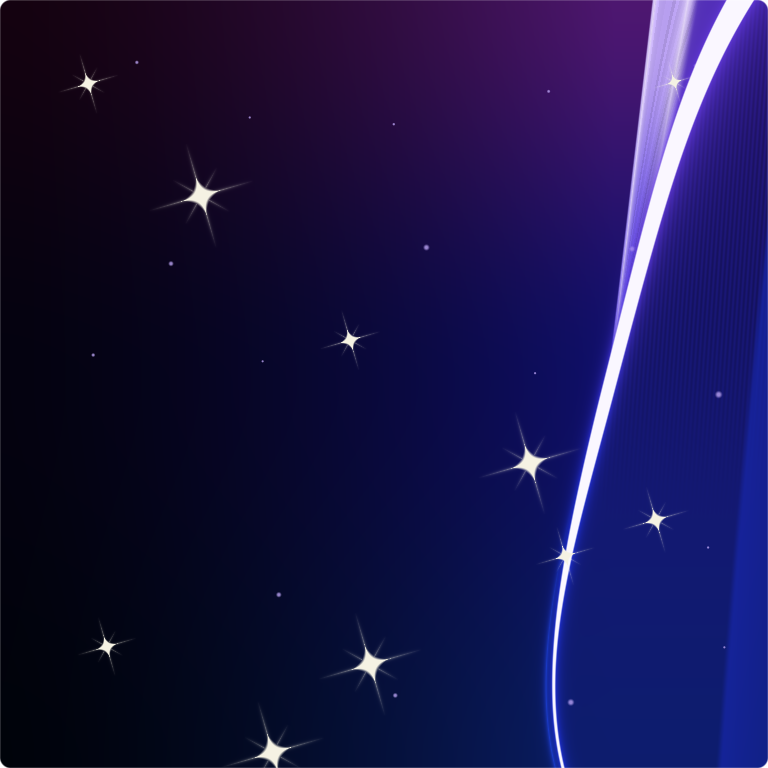
This background is drawn by a three.js fragment shader. Its source:

```glsl
#define STAR_COUNT 10
#define STAR_TILT 0.28
#define DUST_CELLS 5.0
#define DUST_CHANCE 0.6
#define STRIPE_FREQ 1140.0
#define CORNER_RADIUS 0.014
#define IVORY vec3(0.96, 0.95, 0.89)
#define LAVENDER vec3(0.73, 0.64, 0.95)
#define VIOLET vec3(0.38, 0.22, 0.86)
#define ROYAL_BLUE vec3(0.09, 0.15, 0.66)

varying vec2 vUv;

float hash(vec2 p) {
  vec3 q = fract(vec3(p.xyx) * 0.1031);
  q += dot(q, q.yzx + 33.33);
  return fract((q.x + q.y) * q.z);
}

// Night sky: dark on the left, blue and purple on the right
vec3 sky(vec2 p) {
  float low = smoothstep(0.0, 0.5, p.y);
  float high = smoothstep(0.5, 1.05, p.y);
  vec3 west = mix(vec3(0.0, 0.01, 0.04), vec3(0.015, 0.008, 0.06), low);
  west = mix(west, vec3(0.08, 0.008, 0.06), high);
  vec3 east = mix(vec3(0.04, 0.12, 0.42), vec3(0.06, 0.06, 0.42), low);
  east = mix(east, vec3(0.31, 0.09, 0.44), high);
  return mix(west, east, pow(min(p.x / 0.8, 1.0), 1.5));
}

// Horizontal position of the bright beam at height y
float beamCenter(float y) {
  return 0.733 + y * (-0.241 + y * (1.379 + y * (-1.706 + y * 0.799)));
}

float beamHalfWidth(float y) {
  return 0.002 + 0.006 * smoothstep(0.1, 0.5, y) + 0.010 * pow(y, 4.0);
}

// Striped veil on the right and the blue sash beyond it
vec3 addVeil(vec3 color, vec2 p, float offset, float px) {
  float inside = smoothstep(-px, px, offset);
  float stripe = 0.5 + 0.5 * cos((p.x - 0.07 * p.y) * STRIPE_FREQ);
  float striped = smoothstep(0.3, 0.65, p.y);
  vec3 veil = mix(vec3(0.05, 0.11, 0.43), vec3(0.13, 0.08, 0.49), p.y);
  veil *= 1.0 - 0.25 * striped * stripe;
  color = mix(color, veil, 0.85 * inside);

  float sash = p.x - (0.935 + 0.07 * p.y + 0.03 * p.y * p.y);
  float sashFade = 0.75 * exp(-max(sash, 0.0) * 9.0);
  color = mix(color, ROYAL_BLUE, sashFade * smoothstep(-0.004, 0.006, sash));

  float glow = exp(-max(offset, 0.0) / (0.012 + 0.035 * p.y * p.y));
  return mix(color, VIOLET, inside * glow * smoothstep(0.35, 1.0, p.y));
}

// Fine lavender threads fanning out to the left of the beam
vec3 addFan(vec3 color, vec2 p, float offset, float px) {
  float edge = p.x - (0.732 + 0.118 * p.y);
  float inside = smoothstep(-px, px, edge) * smoothstep(px, -px, offset);
  inside *= smoothstep(0.50, 0.56, p.y);
  float along = edge / max(edge - offset, 0.001);
  float thread = hash(vec2(floor(along * 26.0), 7.0));
  float bright = smoothstep(0.006, -0.006, p.x - (0.728 + 0.177 * p.y));
  vec3 fan = mix(vec3(0.36, 0.27, 0.88), LAVENDER, smoothstep(0.6, 0.95, p.y));
  fan = mix(VIOLET * 0.85, fan * (0.82 + 0.3 * thread), bright);
  float rim = exp(-abs(edge - 0.003) / 0.003);
  float fold = exp(-abs(p.x - (0.719 + 0.177 * p.y)) / 0.005);
  fan = mix(fan, vec3(0.96, 0.93, 1.0), max(rim, fold * p.y) * 0.8);
  return mix(color, fan, inside * 0.95);
}

// White beam with a blue fringe
vec3 addBeam(vec3 color, float y, float offset, float px) {
  float halfWidth = beamHalfWidth(y);
  float reach = abs(offset) - halfWidth;
  float lower = 1.0 - smoothstep(0.3, 0.75, y);
  float fringe = exp(-max(reach, 0.0) / 0.006);
  color = mix(color, mix(VIOLET, vec3(0.13, 0.2, 0.92), lower), fringe * 0.75);
  float sideLine = exp(-abs(offset + 0.010) / 0.0025) * (1.0 - smoothstep(0.1, 0.4, y));
  color = mix(color, vec3(0.12, 0.27, 0.9), sideLine * 0.7);
  return mix(color, vec3(0.98, 0.97, 1.0), smoothstep(px, -px, reach));
}

float ray(vec2 q, float reach, float width) {
  return max(0.0, 1.0 - abs(q.x) / reach) * exp(-abs(q.y) / width);
}

// Tilted star: pinched body, four long rays and four short ones
float star(vec2 p, float arm, float px) {
  float c = cos(STAR_TILT), s = sin(STAR_TILT);
  vec2 q = mat2(c, -s, s, c) * p / arm;
  vec2 d = vec2(q.x + q.y, q.y - q.x) * 0.7071;
  float width = max(0.018, 0.6 * px / arm);
  float rays = max(ray(q, 1.0, width), ray(q.yx, 1.0, width));
  float shortRays = max(ray(d, 0.6, width), ray(d.yx, 0.6, width));
  vec2 root = sqrt(abs(q));
  float body = smoothstep(0.74, 0.58, root.x + root.y);
  return max(body, max(rays * 0.75, shortRays * 0.55));
}

// Faint round specks, at most one in each cell
float dust(vec2 p) {
  vec2 cell = floor(p * DUST_CELLS);
  vec2 spot = 0.1 + 0.8 * vec2(hash(cell + 3.1), hash(cell + 17.7));
  float radius = mix(0.002, 0.006, hash(cell + 41.3));
  float dist = length(fract(p * DUST_CELLS) - spot) / DUST_CELLS;
  return step(hash(cell + 9.2), DUST_CHANCE) * smoothstep(radius, radius * 0.2, dist);
}

void main() {
  vec2 p = vUv;
  float px = fwidth(p.x);
  float offset = p.x - beamCenter(p.y);
  vec3 color = addVeil(sky(p), p, offset, px);
  color = addFan(color, p, offset, px);
  color = mix(color, LAVENDER, 0.8 * dust(p));
  color = addBeam(color, p.y, offset, px);

  // Star centers and arm lengths
  vec3 stars[STAR_COUNT];
  stars[0] = vec3(0.115, 0.891, 0.041); stars[1] = vec3(0.262, 0.745, 0.071);
  stars[2] = vec3(0.456, 0.557, 0.041); stars[3] = vec3(0.690, 0.397, 0.070);
  stars[4] = vec3(0.854, 0.323, 0.045); stars[5] = vec3(0.736, 0.276, 0.040);
  stars[6] = vec3(0.139, 0.158, 0.040); stars[7] = vec3(0.482, 0.135, 0.070);
  stars[8] = vec3(0.355, 0.020, 0.070); stars[9] = vec3(0.878, 0.893, 0.030);
  for (int i = 0; i < STAR_COUNT; i++)
    color = mix(color, IVORY, star(p - stars[i].xy, stars[i].z, px));

  // Rounded white corners
  vec2 corner = max(abs(p - 0.5) - 0.5 + CORNER_RADIUS, 0.0);
  color = mix(color, vec3(1.0), smoothstep(-px, px, length(corner) - CORNER_RADIUS));
  gl_FragColor = vec4(color, 1.0);
}
```
